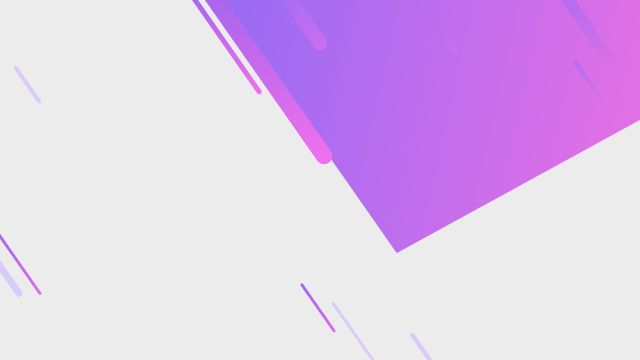
Give the GLSL for this background, as a Shadertoy shader.

```glsl
// Pale backdrop with a violet-to-pink angled panel and slanted round-ended streaks.

#define PAPER   vec3(0.927)
#define VIOLET  vec3(0.610, 0.420, 0.955)
#define PINK    vec3(0.885, 0.440, 0.900)
#define ROSE    vec3(0.930, 0.440, 0.930)
#define PLUM    vec3(0.650, 0.395, 0.930)
#define LILAC   vec3(0.845, 0.795, 0.985)
#define SLANT   vec2(0.573, -0.8195)
#define CORNER  vec2(1.102, 0.297)
#define RISE    vec2(0.877, 0.480)

// Antialiased coverage of a signed distance, in units of canvas height.
float cover(float dist) {
    return clamp(0.5 - dist * iResolution.y, 0.0, 1.0);
}

// Capsule packed as (head.xy, length, radius).
// Returns its coverage and the position along it: 0 at the tail, 1 at the head.
vec2 streak(vec2 p, vec4 s) {
    vec2 fromHead = p - s.xy;
    float along = clamp(dot(fromHead, -SLANT), 0.0, s.z);
    float dist = length(fromHead + SLANT * along) - s.w;
    return vec2(cover(dist), 1.0 - along / s.z);
}

// Panel bounded by the slanted left edge and the rising lower edge.
float panelDistance(vec2 p) {
    vec2 q = p - CORNER;
    float leftEdge = dot(q, vec2(SLANT.y, -SLANT.x));
    float lowerEdge = dot(q, vec2(RISE.y, -RISE.x));
    return max(leftEdge, lowerEdge);
}

void mainImage(out vec4 fragColor, in vec2 fragCoord) {
    vec2 p = fragCoord / iResolution.y;

    // Panel with a nearly horizontal gradient
    float blend = dot(p - vec2(0.67, 0.95), vec2(0.97, -0.22)) / 1.12;
    vec3 panel = mix(VIOLET, PINK, clamp(blend, 0.0, 1.0));
    vec3 color = mix(PAPER, panel, cover(panelDistance(p)));

    // Streaks that glow at the head, then streaks that glow at the tail
    vec4 headGlow[2] = vec4[2](
        vec4(0.889, 0.880, 0.20, 0.0195),
        vec4(1.266, 0.852, 0.07, 0.0070));
    vec4 tailGlow[2] = vec4[2](
        vec4(1.713, 0.806, 0.27, 0.017),
        vec4(1.674, 0.718, 0.13, 0.006));
    for (int i = 0; i < 2; i++) {
        vec2 h = streak(p, headGlow[i]);
        vec2 t = streak(p, tailGlow[i]);
        color = mix(color, ROSE, h.x * h.y * (0.45 - 0.2 * float(i)));
        color = mix(color, VIOLET, t.x * (1.0 - t.y) * 0.6);
    }

    // Flat pale streaks and vivid gradient streaks
    vec4 pale[4] = vec4[4](
        vec4(0.109, 0.718, 0.113, 0.0055),
        vec4(0.053, 0.185, 0.130, 0.0095),
        vec4(1.069, -0.048, 0.250, 0.0040),
        vec4(1.232, -0.054, 0.150, 0.0060));
    vec4 vivid[4] = vec4[4](
        vec4(0.720, 0.745, 0.330, 0.0070),
        vec4(0.900, 0.567, 0.560, 0.0230),
        vec4(0.111, 0.185, 0.210, 0.0040),
        vec4(0.928, 0.081, 0.156, 0.0040));
    for (int i = 0; i < 4; i++) {
        color = mix(color, LILAC, streak(p, pale[i]).x);
        vec2 s = streak(p, vivid[i]);
        vec3 tip = i < 2 ? ROSE : mix(PLUM, ROSE, 0.7);
        color = mix(color, mix(PLUM, tip, s.y), s.x);
    }

    fragColor = vec4(color, 1.0);
}
```
